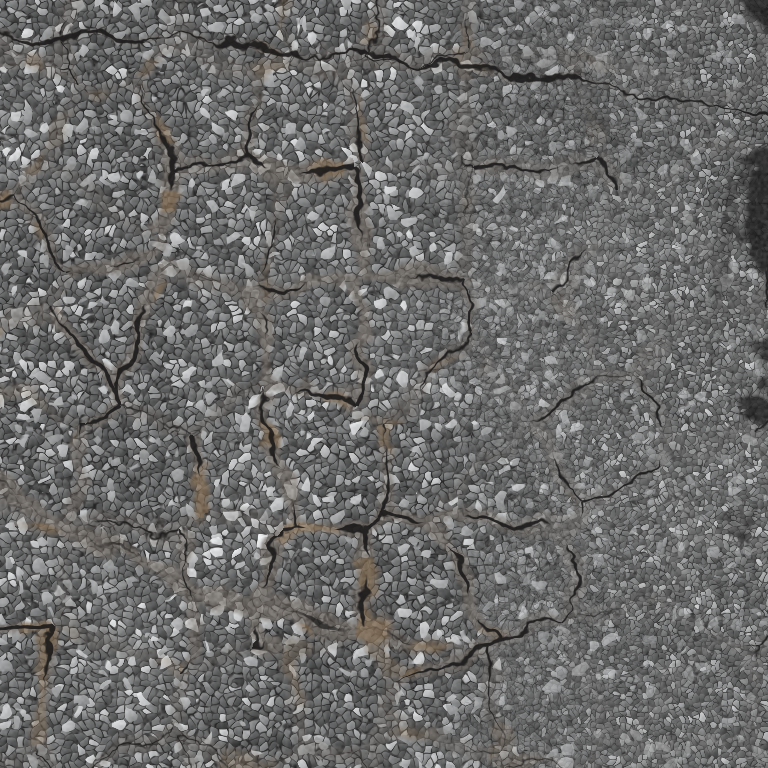
A WebGL 2 fragment shader for this texture:

```glsl
#version 300 es
precision highp float;
// Weathered asphalt: angular grey stone chips set in dark binder, split by
// a network of jagged cracks with brown dust along them. Chips come from a
// stretched Voronoi pattern, cracks from the edges of a warped coarse one.

uniform vec2 u_resolution;
out vec4 fragColor;

const vec3 BINDER = vec3(0.235, 0.232, 0.235);
const vec3 CRACK = vec3(0.105, 0.1, 0.1);
const vec3 DUST = vec3(0.455, 0.425, 0.395);
const vec3 OCHRE = vec3(0.58, 0.43, 0.25);
const vec2 LIGHT = vec2(-0.6, 0.8);

float hash(vec2 p) {
  return fract(sin(dot(p, vec2(127.1, 311.7))) * 43758.5);
}

vec2 hash2(vec2 p) {
  return vec2(hash(p), hash(p + 37.3));
}

float noise(vec2 p) {
  vec2 i = floor(p), f = fract(p);
  f = f * f * (3.0 - 2.0 * f);
  return mix(mix(hash(i), hash(i + vec2(1, 0)), f.x),
             mix(hash(i + vec2(0, 1)), hash(i + vec2(1, 1)), f.x), f.y);
}

float fbm(vec2 p) {
  float sum = 0.0, amp = 0.5;
  for (int i = 0; i < 4; i++) {
    sum += amp * noise(p);
    p = p * 2.03 + 11.7;
    amp *= 0.5;
  }
  return sum / 0.9375;
}

// Chips stretched in random directions: x border gap, y random tone, z relief
vec3 chips(vec2 p) {
  vec2 cell = floor(p), f = fract(p);
  float near = 9.0, second = 9.0, tone = 0.0, relief = 0.0;
  for (int j = -1; j <= 1; j++)
  for (int i = -1; i <= 1; i++) {
    vec2 g = vec2(i, j), id = cell + g;
    vec2 r = g + hash2(id) - f;
    float a = 6.2832 * hash(id + 5.1);
    vec2 q = vec2(cos(a) * r.x + sin(a) * r.y, cos(a) * r.y - sin(a) * r.x);
    float d = length(q * vec2(0.8, 1.35));
    if (d < near) {
      second = near;
      near = d;
      tone = hash(id + 71.9);
      relief = -dot(r, LIGHT);
    } else second = min(second, d);
  }
  return vec3(second - near, tone, relief);
}

// Coarse cells: x distance to the nearest edge, y random value of that edge
vec2 crackEdges(vec2 p) {
  vec2 cell = floor(p), f = fract(p), home = vec2(0), toHome = vec2(9);
  for (int j = -1; j <= 1; j++)
  for (int i = -1; i <= 1; i++) {
    vec2 g = vec2(i, j), r = g + 0.1 + 0.8 * hash2(cell + g) - f;
    if (dot(r, r) < dot(toHome, toHome)) { toHome = r; home = g; }
  }
  vec2 edge = vec2(9.0, 0.0);
  for (int j = -2; j <= 2; j++)
  for (int i = -2; i <= 2; i++) {
    vec2 g = home + vec2(i, j), r = g + 0.1 + 0.8 * hash2(cell + g) - f;
    vec2 span = r - toHome;
    if (dot(span, span) > 0.0001) {
      float d = dot(0.5 * (r + toHome), normalize(span));
      if (d < edge.x) edge = vec2(d, hash(2.0 * cell + home + g));
    }
  }
  return edge;
}

// Soft line of a given half width
float line(float d, float halfWidth, float soft) {
  return 1.0 - smoothstep(halfWidth - soft, halfWidth + soft, d);
}

vec3 chipColour(vec3 chip, float low, float high) {
  float tone = mix(low, high, chip.y) + 0.24 * pow(chip.y, 9.0);
  return (tone + 0.13 * chip.z) * vec3(0.99, 1.0, 1.005);
}

vec3 gravel(vec2 p, float size, float fine) {
  vec3 chip = chips(p * size);
  vec3 gap = BINDER + 0.15 * (fine - 0.3);
  return mix(gap, chipColour(chip, 0.33, 0.58), smoothstep(0.02, 0.27, chip.x));
}

void main() {
  vec2 p = gl_FragCoord.xy / u_resolution;
  float px = 1.0 / u_resolution.y;
  float fine = noise(p * 260.0), patches = fbm(p * 6.0 + 3.0);
  float right = smoothstep(0.5, 0.9, p.x + 0.25 * (patches - 0.5));

  // Stone bed, finer and flatter towards the right
  vec2 bent = p + 0.004 * (vec2(noise(p * 95.0), noise(p * 95.0 + 40.0)) - 0.5);
  vec3 col = mix(gravel(bent, 98.0, fine), gravel(bent, 135.0, fine), right);
  col = mix(col, vec3(0.44), 0.18 * right);
  vec3 big = chips(bent * 62.0 + 9.0);
  float bigMask = smoothstep(0.2, 0.38, big.x) * step(0.8, big.y);
  col = mix(col, chipColour(big, 0.3, 0.63), bigMask * (1.0 - 0.5 * right));
  col += 0.07 * (fine - 0.5) + 0.09 * (patches - 0.5);

  // Crack network plus two long cracks that cross the slab
  vec2 jag = vec2(fbm(p * 24.0), fbm(p * 24.0 + 60.0)) - 0.5;
  vec2 w = p + 0.042 * jag;
  vec2 edge = crackEdges(w * vec2(7.6, 7.0) + vec2(0.3, 1.7));
  float d = edge.x / 7.3;
  float zone = smoothstep(0.02, 0.2, p.y) * (1.0 - smoothstep(0.72, 0.95, p.y));
  float power = smoothstep(0.1, 0.75, edge.y) * (0.3 + 0.7 * zone) * (1.0 - 0.55 * right);
  float upper = abs(w.y - 0.95 + 0.1 * w.x * w.x);
  float lower = abs(w.y - 0.36 + 0.6 * w.x - 0.45 * w.x * w.x) + 0.04 * smoothstep(0.5, 0.75, p.x);
  float open = smoothstep(0.2, 0.75, noise(p * 19.0 + 7.0));
  float dustWidth = 0.004 + 0.013 * fbm(p * 17.0 + 20.0);
  float dust = max(line(d, dustWidth, 0.006) * (0.25 + 0.75 * power),
                   max(0.6 * line(upper, 0.004, 0.005), line(lower, dustWidth * 1.3, 0.008)));
  vec3 dustTint = mix(DUST, vec3(0.46), 0.7 * right) + 0.16 * (fine - 0.5);
  col = mix(col, dustTint, 0.62 * dust);
  float stain = smoothstep(0.7, 0.8, noise(p * 23.0 + 90.0));
  col = mix(col, OCHRE, 0.35 * stain * dust * (1.0 - right));

  float soft = max(px, 0.0012);
  float gapDark = line(d, 0.0037 * power * open, soft) * smoothstep(0.05, 0.3, power * open);
  gapDark = max(gapDark, line(upper, 0.001 + 0.002 * open, soft));
  gapDark = max(gapDark, 0.85 * line(lower, 0.003 * open, soft) * open);
  col = mix(col, CRACK, 0.9 * gapDark);

  // Tar blotches along the right border
  float tar = smoothstep(0.58, 0.68, fbm(p * 13.0 + 31.0)) * smoothstep(0.92, 0.98, p.x);
  col = mix(col, CRACK + 0.1 * fine, 0.85 * tar);
  fragColor = vec4(clamp(col, 0.0, 1.0), 1.0);
}
```
